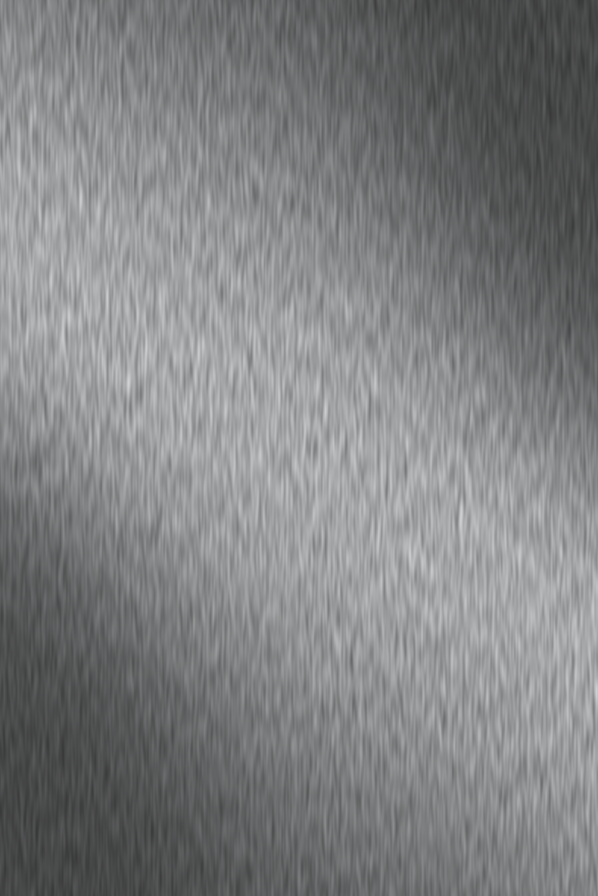
Write a Shadertoy shader that draws this texture.

```glsl
// Brushed steel: fine vertical streaks under a broad diagonal sheen.
// The sheen is a bell curve around a sloping ridge; the streaks are stretched
// gradient noise whose columns are staggered so that no rows line up.

const vec3  STEEL_TINT     = vec3(0.990, 1.000, 1.006);
const float SHADE_DARK     = 0.275;  // brightness far from the sheen
const float SHADE_BRIGHT   = 0.655;  // brightness on the ridge
const float RIDGE_LEFT     = 0.70;   // ridge height at the left edge
const float RIDGE_RIGHT    = 0.30;   // ridge height at the right edge
const float WIDTH_NARROW   = 0.27;   // falloff towards the dark corners
const float WIDTH_WIDE     = 0.45;   // falloff towards the light corners
const float GRAIN_CONTRAST = 0.29;
const int   GRAIN_LAYERS   = 3;
const vec2  GRAIN_CELLS    = vec2(203.0, 33.0);  // cells across and up, finest layer
const vec2  LAYER_SCALE    = vec2(0.67, 0.80);   // cell count ratio per layer
const float LAYER_GAIN     = 0.68;

// Integer hash giving two values in -1..1
vec2 hash2(ivec2 cell, int seed) {
    uint h = uint(cell.x) * 73856093u ^ uint(cell.y) * 19349663u ^ uint(seed) * 83492791u;
    h = (h ^ (h >> 15)) * 739391u;
    h = (h ^ (h >> 13)) * 668265u;
    h ^= h >> 16;
    return vec2(float(h & 65535u), float(h >> 16)) / 32767.5 - 1.0;
}

vec2 fade(vec2 t) {
    return t * t * t * (t * (t * 6.0 - 15.0) + 10.0);
}

// Gradient noise along one column; dx is the distance from that column
float columnNoise(int column, float dx, float y, int seed) {
    y += 8.0 * hash2(ivec2(column, 911), seed).x;
    float row = floor(y);
    float dy = y - row;
    vec2 lower = hash2(ivec2(column, int(row)), seed);
    vec2 upper = hash2(ivec2(column, int(row) + 1), seed);
    return mix(dot(lower, vec2(dx, dy)),
               dot(upper, vec2(dx, dy - 1.0)), fade(vec2(dy)).x);
}

float streakNoise(vec2 p, int seed) {
    float column = floor(p.x);
    float dx = p.x - column;
    float left  = columnNoise(int(column), dx, p.y, seed);
    float right = columnNoise(int(column) + 1, dx - 1.0, p.y, seed);
    return mix(left, right, fade(vec2(dx)).x);
}

// Layered streaks; layers too fine for the pixel grid fade out
float brushedGrain(vec2 uv) {
    float grain = 0.0;
    float gain = 1.0;
    vec2 cells = GRAIN_CELLS;
    for (int i = 0; i < GRAIN_LAYERS; i++) {
        float cellsPerPixel = cells.x / iResolution.x;
        float visible = 1.0 - smoothstep(0.7, 1.4, cellsPerPixel);
        grain += gain * visible * streakNoise(uv * cells + 0.37 * float(i), i + 1);
        gain *= LAYER_GAIN;
        cells *= LAYER_SCALE;
    }
    return grain;
}

// Diagonal highlight, tighter beside the lower left and upper right corners
float sheen(vec2 uv) {
    float offset = uv.y - mix(RIDGE_LEFT, RIDGE_RIGHT, uv.x);
    float along = offset > 0.0 ? 1.0 - uv.x : uv.x;
    float width = mix(WIDTH_NARROW, WIDTH_WIDE, smoothstep(0.0, 0.6, along));
    float falloff = offset / width;
    return mix(SHADE_DARK, SHADE_BRIGHT, exp(-falloff * falloff));
}

void mainImage(out vec4 fragColor, in vec2 fragCoord) {
    vec2 uv = fragCoord / iResolution.xy;
    float shade = sheen(uv) * (1.0 + GRAIN_CONTRAST * brushedGrain(uv));
    fragColor = vec4(clamp(shade * STEEL_TINT, 0.0, 1.0), 1.0);
}
```
